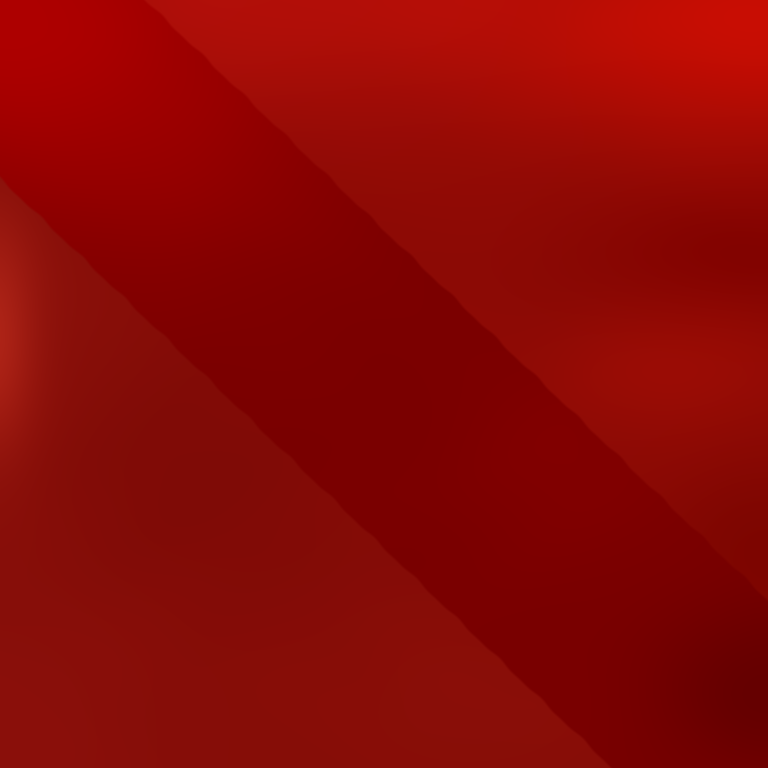
Write a Shadertoy shader that draws this background.

```glsl
// Dark red diagonal band between two softly glowing red fields.

// Elliptical falloff: 1 at the centre, fading over the given radii.
float glow(vec2 p, vec2 centre, vec2 radii) {
    vec2 d = (p - centre) / radii;
    return exp(-dot(d, d));
}

// Field above the band, brightest at the upper right.
vec3 upperField(vec2 p) {
    vec3 color = vec3(0.55, 0.04, 0.02);
    color += vec3(0.23, 0.01, -0.01) * glow(p, vec2(0.98, 0.97), vec2(0.32, 0.16));
    color += vec3(0.13, 0.015, 0.01) * glow(p, vec2(0.48, 1.02), vec2(0.26, 0.17));
    color += vec3(0.08, 0.01, 0.01) * glow(p, vec2(0.22, 1.0), vec2(0.16, 0.18));
    color += vec3(0.06, 0.01, 0.0) * glow(p, vec2(0.89, 0.52), vec2(0.16, 0.09));
    color -= vec3(0.05, 0.03, 0.02) * glow(p, vec2(0.97, 0.67), vec2(0.22, 0.09));
    color -= vec3(0.06, 0.02, 0.02) * glow(p, vec2(1.0, 0.27), vec2(0.16, 0.14));
    return color;
}

// Band, fading from bright at the upper left to deep at the lower right.
vec3 bandColor(vec2 p) {
    vec3 color = vec3(0.475, 0.0, 0.0);
    color.r += 0.20 * glow(p, vec2(0.0, 1.0), vec2(0.30, 0.26));
    color.r += 0.06 * glow(p, vec2(0.28, 0.82), vec2(0.24, 0.20));
    color.r += 0.03 * glow(p, vec2(0.74, 0.40), vec2(0.16, 0.14));
    color.r -= 0.08 * glow(p, vec2(1.0, 0.10), vec2(0.14, 0.12));
    return color;
}

// Field below the band, with a warm light on the left edge.
vec3 lowerField(vec2 p) {
    vec3 color = vec3(0.515, 0.045, 0.025);
    color += vec3(0.14, 0.075, 0.05) * glow(p, vec2(-0.01, 0.56), vec2(0.055, 0.15));
    color += vec3(0.03, 0.02, 0.015) * glow(p, vec2(0.0, 0.62), vec2(0.18, 0.20));
    color += vec3(0.025, 0.015, 0.015) * glow(p, vec2(0.0, 0.05), vec2(0.25, 0.28));
    color += vec3(0.025, 0.01, 0.005) * glow(p, vec2(0.62, 0.08), vec2(0.25, 0.16));
    color -= vec3(0.02, 0.005, 0.005) * glow(p, vec2(0.22, 0.37), vec2(0.18, 0.16));
    return color;
}

void mainImage(out vec4 fragColor, in vec2 fragCoord) {
    vec2 p = fragCoord / iResolution.xy;

    // Height across the diagonal, with faintly rippled edges.
    float along = p.x - p.y;
    float ripple = 0.0014 * sin(along * 59.0) + 0.0007 * sin(along * 118.0 + 1.3);
    float height = p.y + 0.9635 * p.x + ripple;

    // Blend the three regions across smooth edges.
    float softness = max(0.003, 1.2 / iResolution.y);
    float aboveLower = smoothstep(-softness, softness, height - 0.768);
    float aboveUpper = smoothstep(-softness, softness, height - 1.182);
    vec3 color = mix(lowerField(p), bandColor(p), aboveLower);
    color = mix(color, upperField(p), aboveUpper);

    // Faint uneven shading from layered sines.
    float shade = sin(p.x * 17.0 + 2.0 * sin(p.y * 9.0)) * sin(p.y * 23.0 + sin(p.x * 13.0));
    color *= 1.0 + 0.006 * shade;

    fragColor = vec4(clamp(color, 0.0, 1.0), 1.0);
}
```
